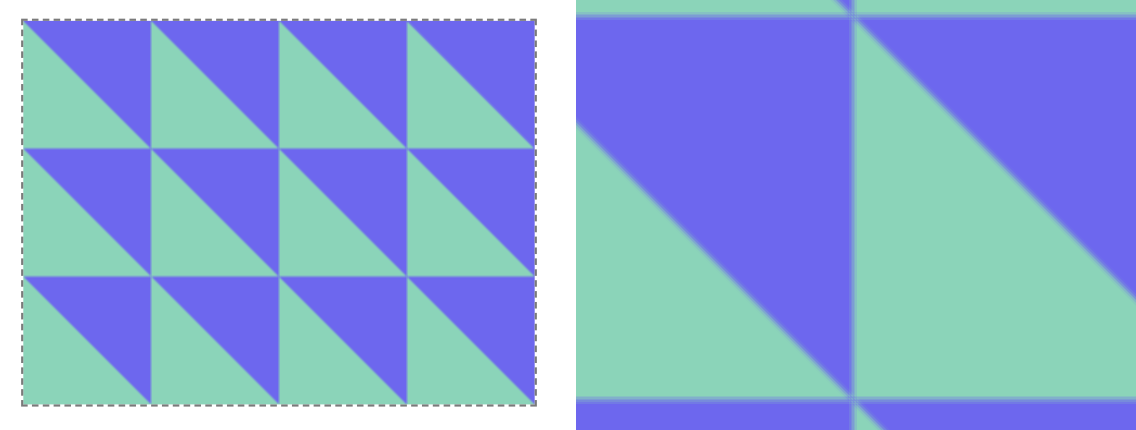
Left: the whole. Right: its middle third, enlarged.
Reproduce this pattern procedurally as a WebGL 1 fragment shader.

```glsl
precision highp float;
// Four by three half-square triangles in green and violet, inside a dashed grey frame.
uniform vec2 u_resolution;

const vec2 GRID = vec2(4.0, 3.0);
const float BORDER = 0.0171; // frame thickness, in cells
const float DASH = 0.0513;   // dash length, in cells

// Antialiased coverage of the inside of a signed distance.
float fill(float dist, float pixel) {
  return clamp(0.5 - dist / pixel, 0.0, 1.0);
}

// Share of violet around a point, averaged over a small square for soft seams.
float violetShare(vec2 p, float blur) {
  float sum = 0.0;
  for (int j = 0; j < 6; j++) {
    for (int i = 0; i < 6; i++) {
      vec2 offset = (vec2(float(i), float(j)) - 2.5) / 6.0 * blur;
      vec2 local = fract(clamp(p + offset, vec2(0.0005), GRID - 0.0005));
      sum += step(1.0, local.x + local.y);
    }
  }
  return sum / 36.0;
}

// Distance to dashes that start and end exactly at the frame corners.
float dashes(float along, float side, float gaps) {
  float period = (side - DASH) / gaps;
  float t = along - 0.5 * DASH + 0.5 * period;
  return abs(mod(t, period) - 0.5 * period) - 0.5 * DASH;
}

void main() {
  // Cell units, with the lower left corner of the panel at zero
  float cell = 0.2283;
  vec2 p = (gl_FragCoord.xy / u_resolution.x - vec2(0.0416, 0.0457)) / cell;
  float pixel = 1.0 / (u_resolution.x * cell);

  // Triangles
  vec3 green = vec3(0.545, 0.831, 0.725);
  vec3 violet = vec3(0.427, 0.404, 0.933);
  vec3 tile = mix(green, violet, violetShare(p, max(0.024, pixel)));
  vec2 edge = abs(p - 0.5 * GRID) - 0.5 * GRID;
  vec3 color = mix(vec3(1.0), tile, fill(max(edge.x, edge.y), pixel));

  // Dashed frame: horizontal and vertical sides
  vec2 side = GRID + 2.0 * BORDER;
  vec2 band = abs(edge - 0.5 * BORDER) - 0.5 * BORDER;
  vec2 outer = edge - BORDER;
  float across = fill(max(band.y, outer.x), pixel)
               * fill(dashes(p.x + BORDER, side.x, 47.0), pixel);
  float upright = fill(max(band.x, outer.y), pixel)
                * fill(dashes(p.y + BORDER, side.y, 35.0), pixel);
  color = mix(color, vec3(0.48), max(across, upright));

  gl_FragColor = vec4(color, 1.0);
}
```
